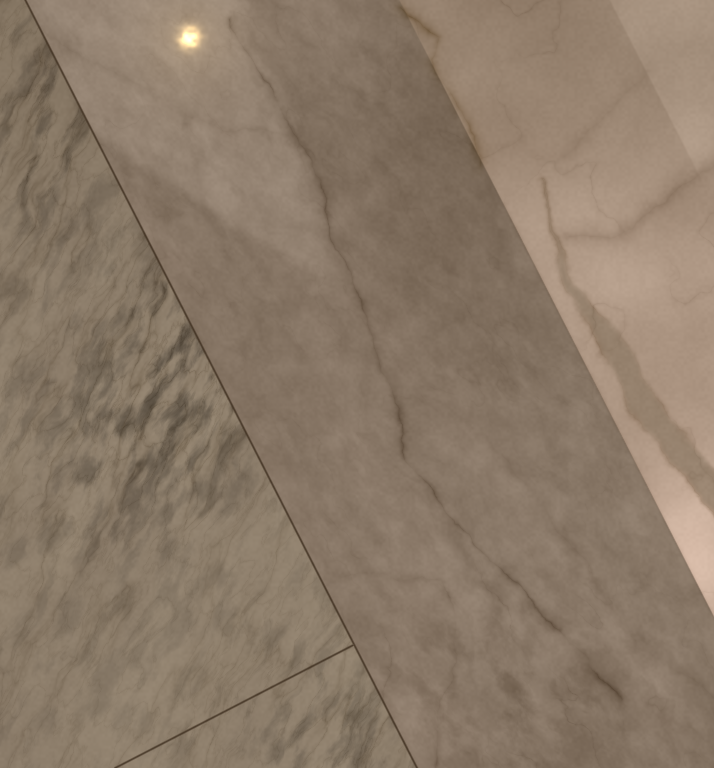
This texture is drawn by a Shadertoy shader. Its source:

```glsl
float hash(vec2 p) {
    p = fract(p * vec2(123.34, 345.45));
    p += dot(p, p + 34.35);
    return fract(p.x * p.y);
}
float noise(vec2 p) {
    vec2 i = floor(p), f = fract(p);
    f = f * f * (3.0 - 2.0 * f);
    return mix(mix(hash(i), hash(i + vec2(1, 0)), f.x),
               mix(hash(i + vec2(0, 1)), hash(i + vec2(1, 1)), f.x), f.y);
}
float fbm(vec2 p) {
    float sum = 0.0, amp = 0.5;
    for (int i = 0; i < 5; i++, amp *= 0.5) {
        sum += amp * noise(p);
        p = mat2(1.6, 1.2, -1.2, 1.6) * p + 7.3;
    }
    return sum;
}
vec2 warp(vec2 p, float scale) {
    return p + 0.4 / scale * (vec2(fbm(p * scale), fbm(p * scale + 31.0)) - 0.48);
}
// Thin lines along the mid level of the noise
float ridge(vec2 p, float width) { return exp(-abs(fbm(p) - 0.48) / width); }
float blob(vec2 p, vec2 centre, vec2 size) {
    vec2 q = (p - centre) / size;
    return exp(-dot(q, q));
}
float segment(vec2 p, vec2 a, vec2 b) {
    vec2 d = b - a;
    return length(p - a - d * clamp(dot(p - a, d) / dot(d, d), 0.0, 1.0));
}
float path(vec2 p, vec2 pts[6]) {
    float d = 9.0;
    for (int i = 0; i < 5; i++) d = min(d, segment(p, pts[i], pts[i + 1]));
    return d;
}
// Signed distance to a slanted joint that meets the top at topX
float joint(vec2 p, float topX) { return 0.89 * (p.x - topX - 0.51 * (1.0 - p.y)); }

vec3 streakedMarble(vec2 p) {
    vec2 q = vec2(dot(p, vec2(0.9, -0.44)), dot(p, vec2(0.44, 0.9)));
    q += 0.02 * (fbm(p * 20.0) - 0.5);
    float dark = 0.3 + 0.75 * blob(p, vec2(0.24, 0.53), vec2(0.08, 0.13))
               + 0.5 * blob(p, vec2(0.15, 0.43), vec2(0.12, 0.14))
               + 0.5 * blob(p, vec2(0.06, 0.82), vec2(0.06, 0.14))
               + 0.4 * blob(p, vec2(0.43, 0.05), vec2(0.1, 0.09));
    vec3 col = mix(vec3(0.53, 0.47, 0.40), vec3(0.61, 0.55, 0.47), fbm(q * vec2(18, 6)));
    col -= vec3(0.17, 0.155, 0.135) * dark * smoothstep(0.38, 0.75, fbm(q * vec2(60, 23) + 4.0));
    col -= 0.06 * ridge(q * vec2(23, 5) + 9.0, 0.03) * (0.4 + dark);
    col -= 0.04 * ridge(q * vec2(60, 22), 0.04) * (0.4 + dark);
    return col - 0.04 * smoothstep(0.6, 1.0, p.y);
}

vec3 greyMarble(vec2 p) {
    vec2 w = warp(warp(p, 17.0), 50.0);
    vec2 grain = vec2(dot(w, vec2(0.8, 0.6)), dot(w, vec2(-0.6, 0.8)));
    vec3 col = mix(vec3(0.495, 0.43, 0.365), vec3(0.565, 0.495, 0.43), fbm(grain * vec2(16, 7)));
    col -= 0.055 * blob(p, vec2(0.59, 0.76), vec2(0.15, 0.25));
    col += 0.03 * blob(p, vec2(0.72, 0.28), vec2(0.2, 0.18));

    // Pale reflection
    float lower = p.y - 0.805 + 0.63 * (p.x - 0.15);
    float right = 0.425 - w.x - 0.45 * max(p.y - 0.75, 0.0);
    col += 0.055 * smoothstep(-0.01, 0.015, lower) * smoothstep(-0.015, 0.025, right);

    // Long veins
    float upper = path(w, vec2[6](vec2(0.30, 0.97), vec2(0.378, 0.83), vec2(0.423, 0.766),
        vec2(0.43, 0.688), vec2(0.475, 0.596), vec2(0.492, 0.531)));
    float below = path(w, vec2[6](vec2(0.492, 0.531), vec2(0.525, 0.479), vec2(0.534, 0.401),
        vec2(0.573, 0.336), vec2(0.638, 0.277), vec2(0.81, 0.09)));
    float left = path(w, vec2[6](vec2(0.05, 0.97), vec2(0.10, 0.93), vec2(0.156, 0.902),
        vec2(0.247, 0.85), vec2(0.31, 0.83), vec2(0.378, 0.82)));
    float fork = path(w, vec2[6](vec2(0.44, 0.25), vec2(0.573, 0.25), vec2(0.586, 0.219),
        vec2(0.592, 0.154), vec2(0.57, 0.09), vec2(0.573, 0.0)));
    float side = path(w, vec2[6](vec2(0.66, 0.40), vec2(0.703, 0.336), vec2(0.768, 0.258),
        vec2(0.80, 0.20), vec2(0.833, 0.154), vec2(0.932, 0.09)));
    float trunk = min(upper, below);
    float lines = exp(-trunk / 0.003) + 0.3 * exp(-trunk / 0.014) + 0.45 * exp(-left / 0.007)
                + 0.6 * exp(-fork / 0.004) + 0.45 * exp(-side / 0.007);
    col -= 0.11 * lines * smoothstep(-0.15, 0.9, noise(p * 36.0));

    // Cracks and mottling, densest at the foot
    float foot = blob(p, vec2(0.66, 0.09), vec2(0.17, 0.16));
    col -= 0.05 * ridge(grain * vec2(15, 8) + 3.0, 0.014) * (0.5 + foot) * noise(p * 14.0);
    col -= 0.06 * foot * smoothstep(0.4, 0.7, fbm(grain * vec2(40, 25)));
    return col + 0.09 * (fbm(grain * vec2(60, 36)) - 0.48);
}

vec3 pinkMarble(vec2 p) {
    vec2 w = warp(warp(p, 16.0), 50.0);
    vec3 col = mix(vec3(0.585, 0.505, 0.43), vec3(0.69, 0.60, 0.525), smoothstep(0.95, 0.6, p.y));
    col += vec3(0.17, 0.15, 0.15) * blob(p, vec2(0.90, 0.27), vec2(0.09, 0.12));
    col += 0.05 * smoothstep(-0.002, 0.002, joint(p, 0.794)) * smoothstep(0.74, 0.82, p.y);
    col += 0.1 * (fbm(w * 11.0) - 0.48);
    float band = path(w, vec2[6](vec2(0.703, 0.766), vec2(0.723, 0.70), vec2(0.749, 0.622),
        vec2(0.793, 0.557), vec2(0.833, 0.479), vec2(0.95, 0.336)));
    band -= mix(0.001, 0.018, smoothstep(0.72, 0.46, p.y));
    col = mix(col, vec3(0.56, 0.485, 0.405), 0.75 * smoothstep(0.006, -0.006, band));
    col -= vec3(0.08, 0.09, 0.10) * exp(-abs(band) / 0.003) * noise(p * 40.0);
    float arc = path(w, vec2[6](vec2(0.74, 0.69), vec2(0.79, 0.695), vec2(0.833, 0.714),
        vec2(0.87, 0.74), vec2(0.898, 0.766), vec2(0.95, 0.81)));
    col -= 0.09 * exp(-arc / 0.010);
    col -= 0.04 * exp(-segment(w, vec2(0.73, 0.80), vec2(0.84, 0.91)) / 0.009);
    return col - 0.05 * ridge(w * 7.0 + 12.0, 0.012) * noise(p * 12.0);
}

void mainImage(out vec4 fragColor, in vec2 fragCoord) {
    vec2 p = fragCoord / iResolution.y;
    float px = 1.0 / iResolution.y, seam = joint(p, 0.033), edge = joint(p, 0.52);
    vec3 col = mix(streakedMarble(p), greyMarble(p), smoothstep(-px, px, seam));
    col = mix(col, pinkMarble(p), smoothstep(-px, px, edge));

    // Rusty vein beside the right joint
    float rust = path(warp(p, 30.0), vec2[6](vec2(0.52, 0.99), vec2(0.573, 0.95),
        vec2(0.56, 0.92), vec2(0.592, 0.87), vec2(0.618, 0.824), vec2(0.625, 0.785)));
    col -= vec3(0.15, 0.16, 0.19) * exp(-rust / 0.006) * noise(p * 45.0);
    col -= 0.07 * exp(-abs(edge) / 0.0015) * smoothstep(0.8, 0.7, p.y);

    // Grout
    float grout = min(abs(seam), segment(p, vec2(0.460, 0.160), vec2(0.150, 0.0)));
    col = mix(col, vec3(0.25, 0.19, 0.13), 0.85 * smoothstep(0.0012 + px, 0.0012 - px, grout));

    // Lamp reflection
    float lamp = length(p - vec2(0.247, 0.951));
    col += vec3(0.12, 0.10, 0.06) * exp(-lamp * 26.0);
    col += vec3(0.8, 0.65, 0.35) * exp(-lamp * lamp / 0.00015) * (0.5 + noise(p * 170.0));
    fragColor = vec4(clamp(col + 0.02 * (noise(p * 260.0) - 0.5), 0.0, 1.0), 1.0);
}
```
